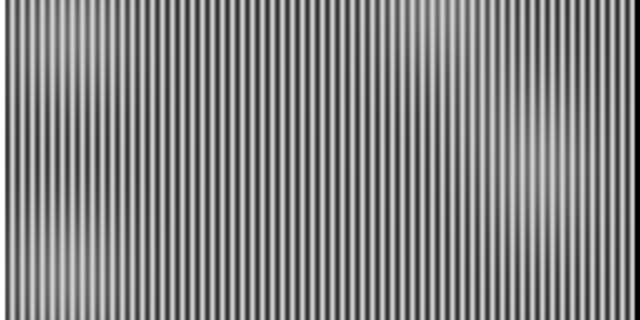
This pattern is drawn by a WebGL 2 fragment shader. Its source:

```glsl
#version 300 es
precision highp float;
// Sixty-four soft vertical grey stripes whose dark bands fade in scattered patches.

uniform vec2 u_resolution;
out vec4 outColor;

const float TAU = 6.2831853;
const float STRIPES = 64.0;         // repeats across; one continuous repeat down
const float LIGHT_GREY = 0.82;      // stripe crest
const float DARK_GREY = 0.19;       // stripe trough
const float FADED_GREY = 0.43;      // trough at the heart of a faded patch
const vec2 EDGE_BAND = vec2(0.35, 0.62); // margin ramp, in stripe periods

// Faded patches: centre.xy, spread.xy
const int PATCHES = 5;
const vec4 PATCH[PATCHES] = vec4[PATCHES](
  vec4(0.110, 0.90, 0.065, 0.15),
  vec4(0.105, 0.14, 0.065, 0.16),
  vec4(0.685, 0.99, 0.065, 0.17),
  vec4(0.845, 0.48, 0.060, 0.18),
  vec4(0.755, 0.66, 0.040, 0.16)
);
const float PATCH_STRENGTH = 0.95;

// Combined wear of all patches, 0 for none and 1 for full
float wearAt(vec2 uv) {
  float intact = 1.0;
  for (int i = 0; i < PATCHES; i++) {
    vec2 d = (uv - PATCH[i].xy) / PATCH[i].zw;
    float strength = i == PATCHES - 1 ? 0.4 : PATCH_STRENGTH;
    intact *= 1.0 - strength * exp(-0.5 * dot(d, d));
  }
  return 1.0 - intact;
}

void main() {
  vec2 uv = gl_FragCoord.xy / u_resolution;

  // Sinusoidal stripes with locally lifted troughs
  float wave = 0.5 + 0.5 * sin(TAU * STRIPES * uv.x);
  float trough = mix(DARK_GREY, FADED_GREY, wearAt(uv));
  float grey = mix(trough, LIGHT_GREY, wave);

  // White left margin and black right margin, each half a stripe wide
  float leftGap = uv.x * STRIPES;
  float rightGap = (1.0 - uv.x) * STRIPES;
  grey = mix(1.0, grey, smoothstep(EDGE_BAND.x, EDGE_BAND.y, leftGap));
  grey *= smoothstep(EDGE_BAND.x, EDGE_BAND.y, rightGap);

  outColor = vec4(vec3(grey), 1.0);
}
```
